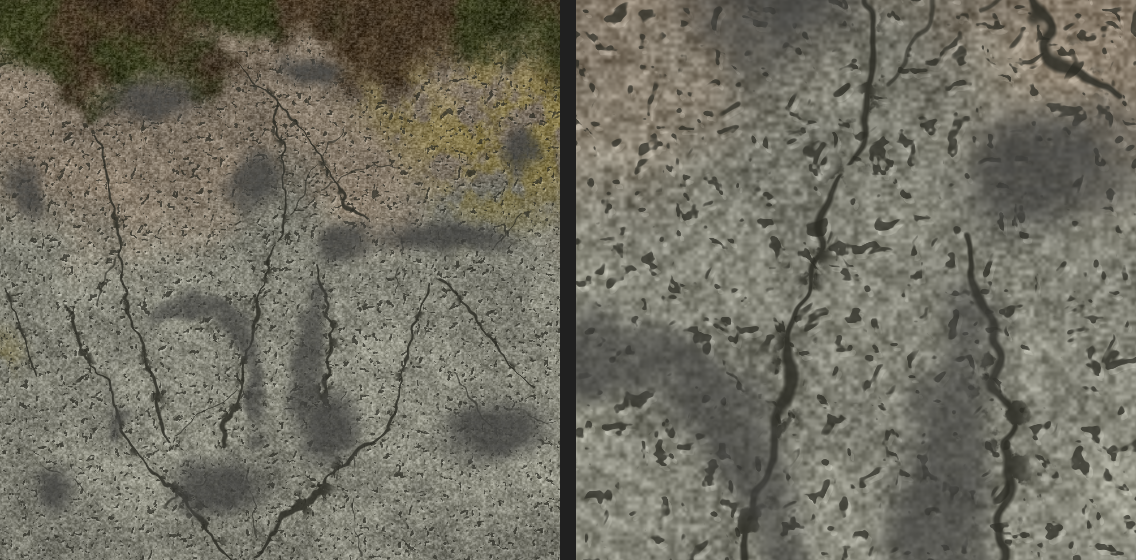
Left, the full canvas; right, a detail of the centre.
This texture is drawn by a Shadertoy shader. Its source:

```glsl
#define CONCRETE vec3(0.51, 0.51, 0.463)
#define RUST_TINT vec3(0.50, 0.455, 0.395)
#define OCHRE vec3(0.50, 0.45, 0.24)
#define MOSS_GREEN vec3(0.18, 0.20, 0.09)
#define MOSS_BROWN vec3(0.23, 0.18, 0.12)
#define CRACK_COLOR vec3(0.17, 0.17, 0.14)
#define SOOT vec3(0.265, 0.265, 0.255)
#define GRAIN 0.36
#define PIT_SCALE 165.0
#define CRACK_WIDTH 0.0013
#define HAIRLINES 12

// Long cracks: start and end
const vec4 CRACKS[11] = vec4[11](
    vec4(0.01, 0.49, 0.06, 0.33), vec4(0.13, 0.45, 0.28, 0.15),
    vec4(0.28, 0.15, 0.40, 0.00), vec4(0.76, 0.49, 0.70, 0.25),
    vec4(0.70, 0.25, 0.45, 0.00), vec4(0.16, 0.75, 0.31, 0.22),
    vec4(0.42, 0.89, 0.66, 0.61), vec4(0.48, 0.82, 0.50, 0.58),
    vec4(0.50, 0.57, 0.40, 0.20), vec4(0.57, 0.53, 0.585, 0.28),
    vec4(0.78, 0.50, 0.95, 0.30));

// Soot patches: centre and radii
const vec4 PATCHES[11] = vec4[11](
    vec4(0.28, 0.815, 0.085, 0.045), vec4(0.05, 0.66, 0.032, 0.055),
    vec4(0.455, 0.675, 0.05, 0.055), vec4(0.61, 0.57, 0.06, 0.045),
    vec4(0.79, 0.575, 0.14, 0.035), vec4(0.585, 0.235, 0.06, 0.075),
    vec4(0.89, 0.23, 0.11, 0.06), vec4(0.39, 0.135, 0.09, 0.06),
    vec4(0.10, 0.13, 0.04, 0.045), vec4(0.56, 0.87, 0.06, 0.032),
    vec4(0.935, 0.73, 0.03, 0.05));

float hash(vec2 p) {
    return fract(sin(dot(p, vec2(127.1, 311.7))) * 43758.5);
}

float noise(vec2 p) {
    vec2 i = floor(p), f = fract(p);
    f = f * f * (3.0 - 2.0 * f);
    return mix(mix(hash(i), hash(i + vec2(1, 0)), f.x),
               mix(hash(i + vec2(0, 1)), hash(i + vec2(1, 1)), f.x), f.y);
}

float fbm(vec2 p) {
    float sum = 0.0, amp = 0.5;
    for (int i = 0; i < 5; i++) {
        sum += amp * noise(p);
        p = mat2(1.6, 1.2, -1.2, 1.6) * p + 7.3;
        amp *= 0.5;
    }
    return sum;
}

float segment(vec2 p, vec2 a, vec2 b) {
    vec2 pa = p - a, ba = b - a;
    return length(pa - ba * clamp(dot(pa, ba) / dot(ba, ba), 0.0, 1.0));
}

float pits(vec2 uv) {
    vec2 p = uv * PIT_SCALE + 1.5 * noise(uv * 60.0);
    float n = 0.75 * noise(p) + 0.25 * noise(p * 2.3 + 9.0);
    return smoothstep(0.30, 0.20, n);
}

// Jagged cracks, with crumbled edges near the wide ones
float cracks(vec2 uv) {
    vec2 p = uv + 0.07 * (vec2(fbm(uv * 8.0), fbm(uv * 8.0 + 31.0)) - 0.48);
    p += 0.007 * (vec2(noise(uv * 75.0), noise(uv * 75.0 + 17.0)) - 0.5);
    float main = 1.0, hair = 1.0;
    for (int i = 0; i < 11; i++)
        main = min(main, segment(p, CRACKS[i].xy, CRACKS[i].zw));
    for (int i = 0; i < HAIRLINES; i++) {
        float k = float(i);
        vec2 start = vec2(hash(vec2(k, 1.0)), 0.8 * hash(vec2(k, 2.0)));
        float angle = 6.283 * hash(vec2(k, 3.0));
        float reach = 0.08 + 0.12 * hash(vec2(k, 4.0));
        hair = min(hair, segment(p, start, start + reach * vec2(cos(angle), sin(angle))));
    }
    float junction = exp(-14.0 * dot(uv - vec2(0.5, 0.1), uv - vec2(0.5, 0.1)));
    float width = CRACK_WIDTH * (0.3 + 1.8 * noise(uv * 24.0) + 1.5 * junction);
    float line = smoothstep(width + 0.0016, width * 0.5, main);
    float thin = 0.75 * smoothstep(0.0022, 0.0004, hair) * smoothstep(0.2, 0.5, noise(uv * 32.0));
    float reach = 0.012 + 0.022 * junction;
    float crumbs = smoothstep(0.57, 0.66, fbm(uv * 62.0)) * smoothstep(reach, 0.0, main);
    return max(max(line, thin), crumbs);
}

// Blurred soot: patches, a faint hoop and a vertical streak
float soot(vec2 uv) {
    vec2 p = uv + 0.045 * (vec2(fbm(uv * 18.0), fbm(uv * 18.0 + 5.0)) - 0.48);
    float cover = 0.0;
    for (int i = 0; i < 11; i++) {
        float r = length((p - PATCHES[i].xy) / PATCHES[i].zw);
        cover = max(cover, smoothstep(1.3, 0.35, r));
    }
    vec2 q = p - vec2(0.335, 0.33);
    float hoop = q.y > 0.0 ? abs(length(q) - 0.125) : segment(abs(q), vec2(0.125, 0.0), vec2(0.125, 0.11));
    float streak = segment(p, vec2(0.56, 0.48), vec2(0.55, 0.25));
    float faint = max(smoothstep(0.028, 0.004, hoop), smoothstep(0.04, 0.01, streak));
    return max(cover, faint * smoothstep(0.2, 0.65, noise(uv * 17.0)) * 0.85);
}

void mainImage(out vec4 fragColor, in vec2 fragCoord) {
    vec2 uv = fragCoord / iResolution.xy;
    float cloud = fbm(uv * 6.0), blotch = fbm(uv * 24.0 + 3.0);
    float grain = 0.55 * noise(uv * 230.0) + 0.45 * noise(uv * 430.0 + 11.0) - 0.5;

    // Stained concrete
    float rust = smoothstep(0.52, 0.75, uv.y + 0.35 * (cloud - 0.48));
    vec3 color = mix(CONCRETE, RUST_TINT, rust);
    float ochre = smoothstep(0.27, 0.05, length((uv - vec2(0.92, 0.79)) * vec2(0.8, 1.2)) + 0.3 * (cloud - 0.48));
    ochre = max(ochre, 0.6 * smoothstep(0.07, 0.0, length(uv - vec2(0.0, 0.37))));
    color = mix(color, OCHRE, 0.8 * ochre * smoothstep(0.3, 0.55, blotch));
    color *= 1.0 + 0.35 * (cloud - 0.48) + 0.35 * (blotch - 0.48);
    color += GRAIN * grain;

    // Pits with a lit rim
    float pit = pits(uv);
    color += 0.08 * pits(uv + vec2(-0.002, 0.003)) * (1.0 - pit);
    color = mix(color, CRACK_COLOR, 0.72 * pit);
    color = mix(color, CRACK_COLOR, 0.85 * cracks(uv));

    // Moss along the top
    float side = abs(uv.x - 0.5);
    float edge = 0.93 - 0.16 * side + 0.28 * (cloud - 0.48) + 0.12 * (blotch - 0.48);
    float moss = smoothstep(edge - 0.05, edge + 0.045, uv.y);
    vec3 growth = mix(MOSS_BROWN, MOSS_GREEN, smoothstep(0.38, 0.58, fbm(uv * 7.0 + 20.0)));
    growth = growth * (0.75 + 0.7 * blotch) + 0.3 * grain;
    color = mix(color, growth, 0.9 * moss);

    // Soot with a faint weave
    float weave = noise(uv * vec2(260.0, 50.0)) + noise(uv * vec2(50.0, 260.0)) - 1.0;
    float cover = clamp(soot(uv) * (0.9 + 0.2 * weave), 0.0, 1.0);
    color = mix(color, SOOT + 0.04 * weave + 0.06 * grain, 0.9 * cover);

    fragColor = vec4(clamp(color, 0.0, 1.0), 1.0);
}
```
